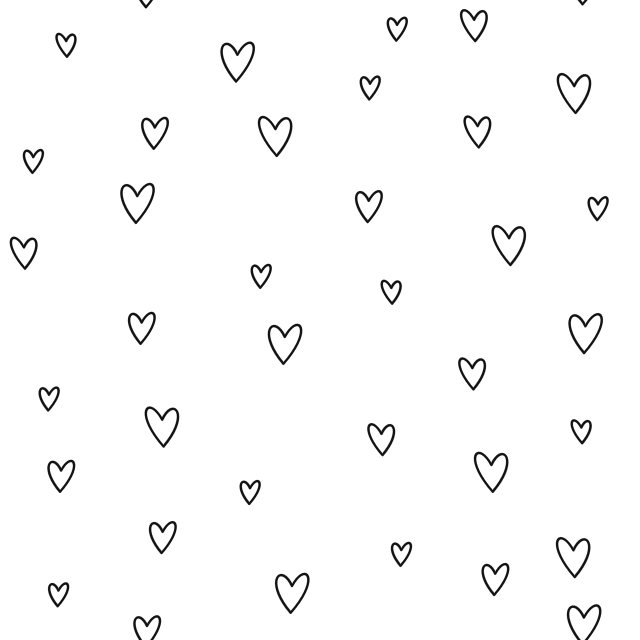
Reproduce this pattern procedurally as a Shadertoy shader.

```glsl
// Scattered hand-drawn heart outlines in three sizes on white.
// Hearts sit in a jittered, column-staggered cell grid that tiles; each outline
// is the distance to a mirrored cubic Bezier curve, sampled as short segments.

const float CELLS = 6.0;

vec2 hash2(vec2 p) {
    vec2 q = vec2(dot(p, vec2(127.1, 311.7)), dot(p, vec2(269.5, 183.3)));
    return fract(sin(q) * 43758.55);
}

float segmentDistance(vec2 p, vec2 a, vec2 b) {
    vec2 pa = p - a, ba = b - a;
    return length(pa - ba * clamp(dot(pa, ba) / dot(ba, ba), 0.0, 1.0));
}

// Right half of a heart of unit height, from the notch (t = 0) to the tip (t = 1)
vec2 heartCurve(float t) {
    float s = 1.0 - t;
    return s * s * s * vec2(0.0, 0.22)
         + 3.0 * s * s * t * vec2(0.33, 0.88)
         + 3.0 * s * t * t * vec2(0.78, 0.40)
         + t * t * t * vec2(0.0, -0.5);
}

float heartOutline(vec2 p) {
    p.x = abs(p.x);
    float d = 10.0;
    vec2 a = heartCurve(0.0);
    for (int i = 1; i <= 18; i++) {
        vec2 b = heartCurve(float(i) / 18.0);
        d = min(d, segmentDistance(p, a, b));
        a = b;
    }
    return d;
}

// Distance to the nearest outline, in units of the canvas
float heartField(vec2 uv) {
    vec2 grid = uv * CELLS;
    float nearest = 1.0;
    for (int i = -1; i <= 1; i++) {
        float column = floor(grid.x) + float(i);
        float stagger = 0.5 * mod(column, 2.0);
        float row = floor(grid.y - stagger);
        for (int j = -1; j <= 1; j++) {
            vec2 cell = vec2(column, row + float(j));
            vec2 id = mod(cell, CELLS);
            vec2 jitter = (hash2(id + 3.7) - 0.5) * 0.56;
            vec2 center = cell + vec2(0.5, 0.5 + stagger) + jitter;
            vec2 p = (grid - center) / CELLS;

            // Each row holds small, medium and large hearts in equal numbers
            float kind = mod(id.x + floor(3.0 * hash2(vec2(id.y, 9.0)).x), 3.0);
            float size = kind < 0.5 ? 0.034 : kind < 1.5 ? 0.046 : 0.058;
            if (length(p) > size) continue;

            // Slight slant: the tip leans away from the higher lobe
            float slant = hash2(id + 21.0).y < 0.6 ? 0.05 : -0.05;
            p -= slant * p.yx;
            nearest = min(nearest, heartOutline(p / size) * size);
        }
    }
    return nearest;
}

void mainImage(out vec4 fragColor, in vec2 fragCoord) {
    float pixel = 1.0 / min(iResolution.x, iResolution.y);
    float edge = heartField(fragCoord * pixel) - 0.0019;
    float ink = 1.0 - smoothstep(-0.7 * pixel, 0.7 * pixel, edge);
    vec3 paper = vec3(1.0), inkBlack = vec3(0.07);
    fragColor = vec4(mix(paper, inkBlack, ink), 1.0);
}
```
